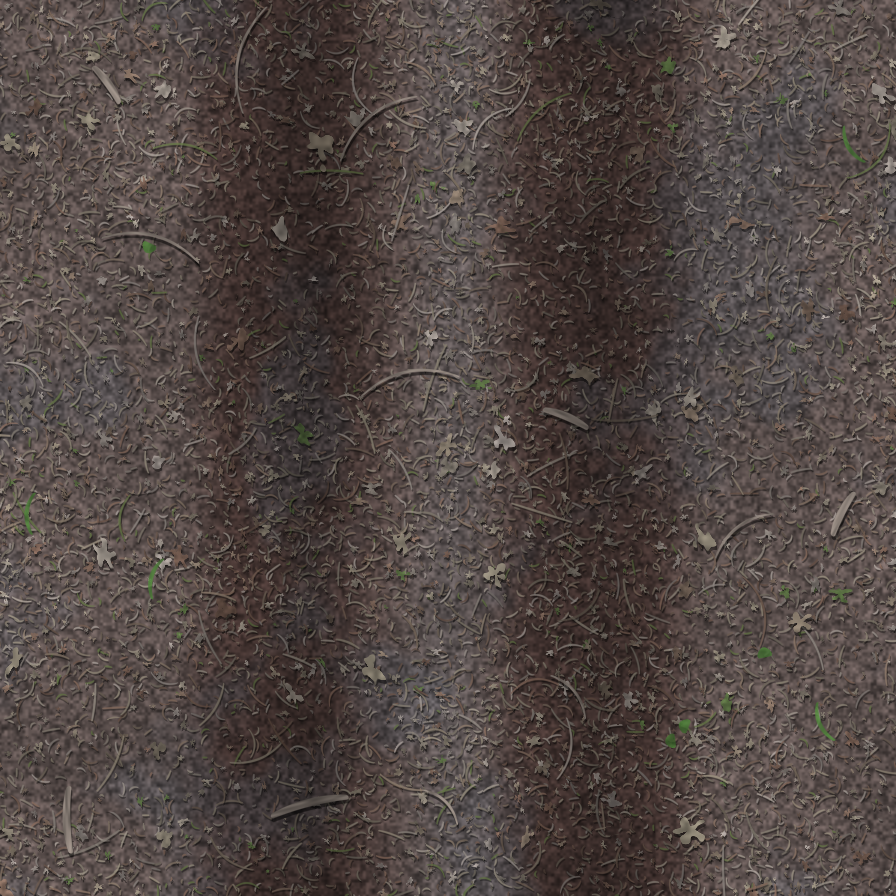
A Shadertoy shader for this texture:

```glsl
vec4 hash4(vec2 p) {
    vec4 q = fract(p.xyxy * vec4(.1031, .1030, .0973, .1099));
    q += dot(q, q.wzxy + 33.33);
    return fract((q.xxyz + q.yzzw) * q.zywx);
}

float noise(vec2 p) {
    vec2 i = floor(p), f = fract(p);
    f = f * f * (3. - 2. * f);
    return mix(mix(hash4(i).x, hash4(i + vec2(1, 0)).x, f.x),
               mix(hash4(i + vec2(0, 1)).x, hash4(i + 1.).x, f.x), f.y);
}

float fbm(vec2 p) {
    float sum = 0., gain = .5;
    for (int i = 0; i < 4; i++) {
        sum += gain * noise(p);
        p = mat2(1.6, 1.2, -1.2, 1.6) * p + 7.3;
        gain *= .5;
    }
    return sum;
}

vec2 turn(vec2 p, float a) {
    return vec2(cos(a) * p.x + sin(a) * p.y, cos(a) * p.y - sin(a) * p.x);
}

// Bent, tapering stick
float twig(vec2 p, float angle, float halfLen, float width, float bend) {
    p = turn(p, angle);
    float t = p.x / halfLen;
    p.y += bend * halfLen * (min(t * t, 1.5) - .5);
    float d = length(vec2(max(abs(p.x) - halfLen, 0.), p.y));
    return 1. - smoothstep(-.0007, .0011, d - width * (1. - .35 * t * t));
}

// Ragged lobed leaf
float leaf(vec2 p, float size, float seed) {
    p = turn(p, seed * 6.28);
    p.y *= 1.25 + seed * .5;
    float a = atan(p.y, p.x);
    float r = size * (.62 + .2 * sin(a * 5. + seed * 40.) + .13 * sin(a * 3. - seed * 70.));
    r += size * .8 * (noise(p * 2.6 / size + seed * 90.) - .5);
    return 1. - smoothstep(-.001, .0015, length(p) - r);
}

vec3 litterColor(float k) {
    return mix(mix(vec3(.46, .36, .31), vec3(.52, .49, .43), smoothstep(0., .5, k)),
               vec3(.58, .55, .53), smoothstep(.5, 1., k));
}

vec3 scatterTwigs(vec3 col, vec2 uv, float cells, float width, float density) {
    for (int k = 0; k < 9; k++) {
        vec2 id = floor(uv * cells) + vec2(k % 3 - 1, k / 3 - 1);
        vec4 h = hash4(id + cells * 3.7), g = hash4(id + cells * 9.1);
        vec2 p = uv - (id + h.xy) / cells;
        float halfLen = (.18 + .5 * h.z * h.z) / cells;
        float present = step(g.x, density);
        float bend = (g.y - .5) * .9;
        col *= 1. - .35 * present * twig(p + vec2(-.001, .002), h.w * 6.28, halfLen, width, bend);
        vec3 tone = litterColor(g.z) * (.72 + .4 * g.w);
        tone = mix(tone, vec3(.36, .42, .25), step(.95, g.w));
        col = mix(col, tone, .8 * present * twig(p, h.w * 6.28, halfLen, width, bend));
    }
    return col;
}

vec3 scatterLeaves(vec3 col, vec2 uv, float cells, float density) {
    for (int k = 0; k < 9; k++) {
        vec2 id = floor(uv * cells) + vec2(k % 3 - 1, k / 3 - 1);
        vec4 h = hash4(id + cells * 5.3), g = hash4(id + cells * 2.9);
        vec2 p = uv - (id + h.xy) / cells;
        float size = (.14 + .32 * h.z * h.z) / cells;
        float present = step(g.x, density);
        col *= 1. - .4 * present * leaf(p + vec2(-.001, .003), size, h.w);
        vec3 tone = litterColor(g.z) * (.72 + .4 * g.y);
        tone = mix(tone, vec3(.33, .42, .24), step(.96, g.w));
        col = mix(col, tone * (.8 + .4 * noise(uv * 230.)), .85 * present * leaf(p, size, h.w));
    }
    return col;
}

void mainImage(out vec4 fragColor, in vec2 fragCoord) {
    vec2 uv = fragCoord / iResolution.xy;

    // Two dark wheel tracks with a pale ridge between them
    float x = uv.x + .03 * (fbm(uv * vec2(5, 4)) - .5);
    float track = smoothstep(.18, .26, x) * (1. - smoothstep(.36, .48, x))
                + smoothstep(.52, .61, x) * (1. - smoothstep(.72, .81, x));
    float core = exp(-pow((x - .34) / .05, 2.)) + exp(-pow((x - .67) / .06, 2.));
    float ridge = exp(-pow((x - .505) / .04, 2.));
    float patches = fbm(uv * 6. + 20.);

    // Crumbly soil
    vec3 col = mix(vec3(.335, .292, .283), vec3(.285, .218, .205), track);
    col = mix(col, vec3(.34, .32, .325), .6 * ridge);
    col = mix(col, vec3(.30, .30, .32), .5 * smoothstep(.5, .7, fbm(uv * 9. + 3.)));
    col *= .52 + .5 * noise(uv * 300.) + .46 * noise(uv * 170. + 9.);

    // Fine to coarse litter
    float density = .4 + .9 * (patches - .4) + .15 * ridge;
    col = scatterTwigs(col, uv, 95., .0009, density + .12);
    col = scatterLeaves(col, uv, 62., density);
    col = scatterTwigs(col, uv, 44., .0009, density + .15);
    col = scatterLeaves(col, uv, 27., density * .55);
    col = scatterTwigs(col, uv, 16., .0011, density * .9);

    // Large leaves: position, size
    vec3 leaves[16] = vec3[](
        vec3(.358, .837, .031), vec3(.313, .744, .017), vec3(.098, .866, .016), vec3(.01, .841, .015),
        vec3(.983, .896, .019), vec3(.651, .583, .019), vec3(.771, .555, .015), vec3(.563, .509, .016),
        vec3(.117, .381, .020), vec3(.449, .396, .016), vec3(.553, .359, .018), vec3(.414, .254, .021),
        vec3(.016, .263, .018), vec3(.768, .073, .023), vec3(.892, .306, .017), vec3(.788, .398, .018));
    for (int i = 0; i < 16; i++) {
        vec2 p = uv - leaves[i].xy;
        vec4 h = hash4(leaves[i].xy * 300.);
        col *= 1. - .45 * leaf(p + vec2(-.001, .004), leaves[i].z, h.x);
        vec3 tone = litterColor(.25 + .75 * h.y) * (.78 + .45 * noise(uv * 150.));
        col = mix(col, tone, .95 * leaf(p, leaves[i].z, h.x));
    }

    // Large sticks: position, angle, half length
    vec4 sticks[12] = vec4[](
        vec4(.345, .102, .25, .042), vec4(.632, .534, -.4, .025), vec4(.94, .427, 1.1, .025),
        vec4(.12, .906, -.95, .023), vec4(.076, .085, 1.6, .035), vec4(.417, .863, .7, .055),
        vec4(.275, .935, 1.35, .06), vec4(.17, .729, -.25, .055), vec4(.456, .577, .2, .055),
        vec4(.827, .407, .65, .04), vec4(.638, .225, -.9, .03), vec4(.495, .102, -.8, .026));
    for (int i = 0; i < 12; i++) {
        vec4 s = sticks[i];
        float width = i < 5 ? .0042 : .0014, bend = i < 5 ? .1 : .3;
        col *= 1. - .5 * twig(uv - s.xy + vec2(-.001, .004), s.z, s.w, width, bend);
        vec3 tone = vec3(.52, .48, .45) * (.75 + .4 * noise(turn(uv, s.z) * vec2(60, 350)));
        col = mix(col, tone, twig(uv - s.xy, s.z, s.w, width, bend));
    }

    // Fresh green sprigs: position, angle
    vec3 sprigs[8] = vec3[](
        vec3(.166, .724, 2.7), vec3(.749, .173, 1.7), vec3(.764, .19, 1.2), vec3(.172, .355, 1.3),
        vec3(.853, .271, .2), vec3(.918, .193, 2.), vec3(.95, .837, 2.1), vec3(.033, .427, 1.5));
    for (int i = 0; i < 8; i++) {
        bool blade = i == 3 || i > 4;
        float m = twig(uv - sprigs[i].xy, sprigs[i].z, blade ? .022 : .006, blade ? .0022 : .0055, .3);
        col = mix(col, vec3(.27, .44, .2) * (.75 + .5 * noise(uv * 140.)), .85 * m);
    }

    // Track shade and broad damp patches
    col *= 1.06 - .16 * track - .17 * core;
    col *= .86 + .3 * patches;
    fragColor = vec4(col, 1);
}
```
